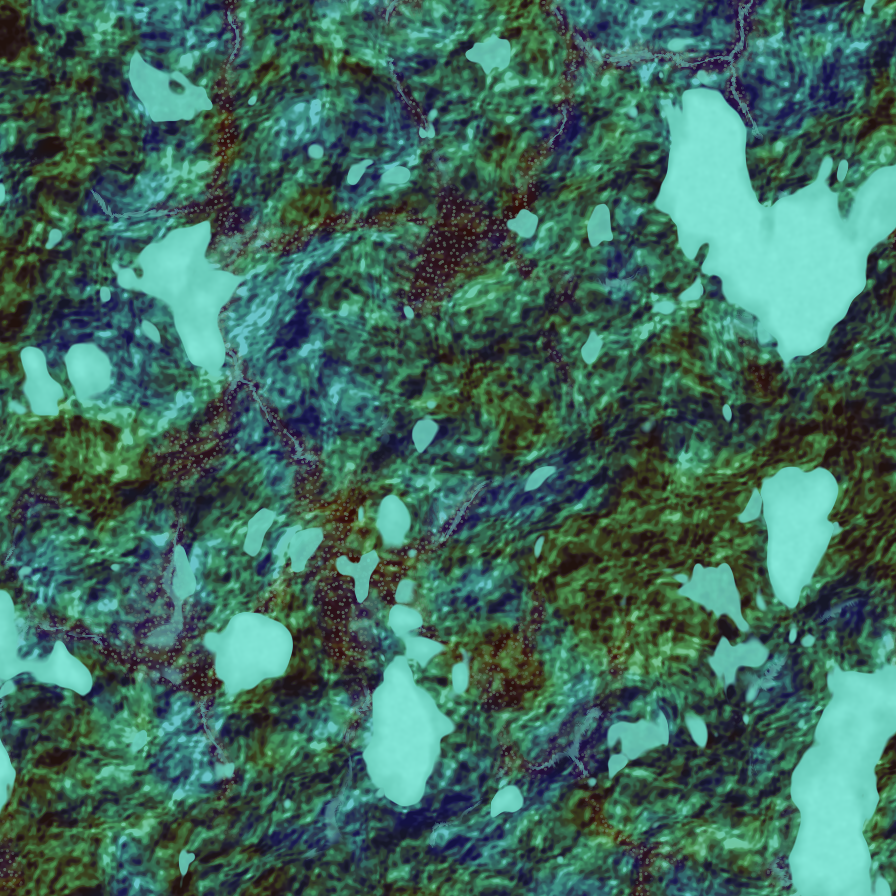
Reproduce this texture procedurally as a WebGL 2 fragment shader.

```glsl
#version 300 es
precision highp float;

uniform vec2 u_resolution;
out vec4 fragColor;

vec3 hash3(vec2 cell) {
  vec3 q = fract(cell.xyx * vec3(0.1031, 0.1030, 0.0973));
  q += dot(q, q.yxz + 33.33);
  return fract((q.xxy + q.yzz) * q.zyx);
}

// Cellular noise: x, y = nearest two distances, z = sum of signed soft bumps
vec3 cells(vec2 p) {
  vec2 base = floor(p);
  vec3 result = vec3(9.0, 9.0, 0.0);
  for (int j = -1; j <= 1; j++) {
    for (int i = -1; i <= 1; i++) {
      vec2 cell = base + vec2(i, j);
      vec3 rnd = hash3(cell);
      float d = length(cell + rnd.xy - p);
      result.y = min(result.y, max(result.x, d));
      result.x = min(result.x, d);
      float bump = max(0.0, 1.0 - d * d);
      result.z += (rnd.z * 2.0 - 1.0) * bump * bump * bump;
    }
  }
  return result;
}

float layeredBumps(vec2 p, int octaves, float gain) {
  float sum = 0.0, weight = 1.0;
  for (int i = 0; i < octaves; i++) {
    sum += weight * cells(p).z;
    p = mat2(0.8, 0.6, -0.6, 0.8) * p * 2.03 + 17.3;
    weight *= gain;
  }
  return sum;
}

// Layered sines that bend straight outlines
vec2 meander(vec2 p, float frequency, float amount) {
  vec2 offset = vec2(0.0);
  for (int i = 0; i < 4; i++) {
    offset += amount * sin(p.yx * frequency + vec2(1.3, 4.1) * float(i + 1) + offset.yx * frequency);
    p = mat2(0.8, 0.6, -0.6, 0.8) * p;
    frequency *= 1.9;
    amount *= 0.55;
  }
  return offset;
}

// Brightness level in standard deviations to ground colour
vec3 groundColor(float level) {
  vec3 shadow = vec3(0.12, 0.13, 0.22);
  vec3 dark = vec3(0.18, 0.26, 0.21);
  vec3 forest = vec3(0.20, 0.42, 0.32);
  vec3 meadow = vec3(0.25, 0.59, 0.41);
  vec3 pale = vec3(0.42, 0.79, 0.68);
  vec3 color = mix(shadow, dark, smoothstep(-1.7, -0.7, level));
  color = mix(color, forest, smoothstep(-0.7, 0.15, level));
  color = mix(color, meadow, smoothstep(0.15, 1.1, level));
  color = mix(color, pale, smoothstep(1.1, 2.3, level));
  return color * (1.0 - 0.3 * smoothstep(-1.5, -2.6, level));
}

void main() {
  vec2 p = gl_FragCoord.xy / u_resolution.y;
  vec2 bent = p + meander(p, 19.0, 0.012);

  // Hills lit from the lower right
  vec2 hillPos = bent * 9.0 + 31.0;
  vec2 toLight = vec2(0.6, -0.8) * 0.004 * 9.0;
  float relief = layeredBumps(hillPos, 5, 0.54) - layeredBumps(hillPos + toLight, 5, 0.54);
  float patches = layeredBumps(bent * 5.0 + 71.0, 3, 0.6);
  float grain = layeredBumps(p * 95.0 + 5.0, 2, 0.8);
  float tint = layeredBumps(bent * 6.0 + 113.0, 4, 0.7);

  // Lakes and scattered ponds
  vec2 lakePos = bent * vec2(1.15, 0.85);
  float lake = layeredBumps(lakePos * 7.5 + 47.0, 4, 0.5) - 0.62;
  float pond = layeredBumps(lakePos * 19.0 + 83.0, 3, 0.5) - 0.86;
  float water = max(smoothstep(-0.03, 0.05, lake), 0.9 * smoothstep(-0.06, 0.08, pond));
  float shallows = smoothstep(-0.4, 0.0, lake);

  // Ravines follow the borders of large cells
  vec3 basin = cells(bent * vec2(5.0, 4.0) + meander(p, 70.0, 0.025) + 9.0);
  float border = basin.y - basin.x;
  float ravine = smoothstep(0.16, 0.02, border) * smoothstep(-0.3, 0.2, patches + 0.3 * tint);
  float stream = smoothstep(0.035, 0.012, border) * smoothstep(0.1, 0.5, tint);
  float speckle = smoothstep(0.34, 0.16, cells(p * 150.0).x);

  // Ground
  float level = relief * 12.0 + patches * 0.75 + grain * 0.95 + tint * 0.4;
  level += 0.45 * shallows - 1.3 * ravine - 0.1;
  vec3 color = groundColor(level);
  color += vec3(-0.01, -0.02, 0.11) * smoothstep(0.0, 0.6, tint);
  color += vec3(0.04, -0.02, -0.10) * smoothstep(0.05, 0.7, -tint);
  color += vec3(0.08, -0.02, -0.04) * ravine;
  color = mix(color, vec3(0.42, 0.58, 0.48), 0.6 * speckle * ravine);
  color = mix(color, vec3(0.38, 0.70, 0.66), 0.65 * stream);

  // Water with a faint depth gradient
  vec3 waterColor = mix(vec3(0.41, 0.80, 0.73), vec3(0.50, 0.89, 0.83), smoothstep(0.0, 0.4, lake));
  waterColor += 0.012 * grain;
  fragColor = vec4(mix(color, waterColor, water), 1.0);
}
```
